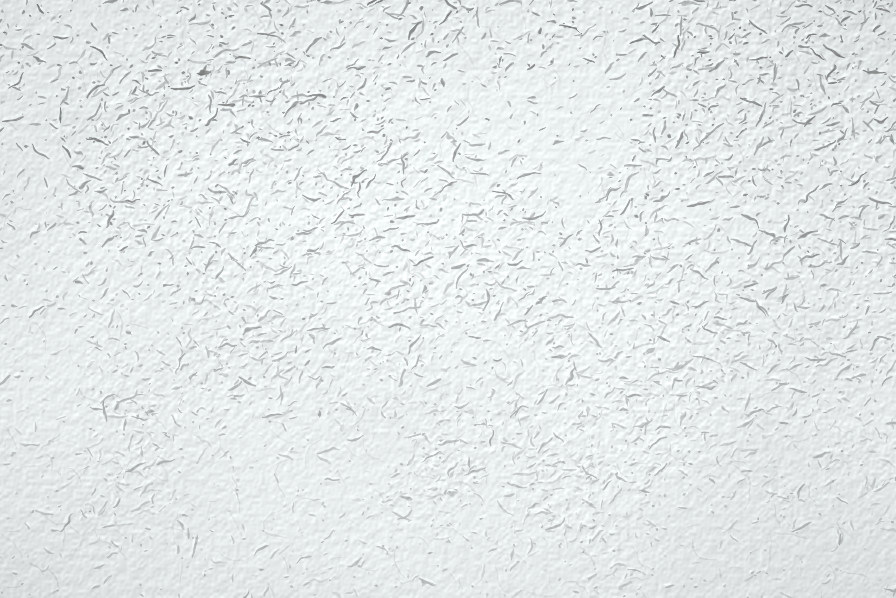
Give the GLSL for this texture, as a WebGL 2 fragment shader.

```glsl
#version 300 es
precision highp float;

#define PLASTER vec3(0.95, 0.97, 0.97)
#define SHADOW vec3(0.63, 0.64, 0.64)
#define BASE_TONE 0.95
#define GRAIN_SCALE 190.0
#define GRAIN_DEPTH 0.30
#define STROKE_CELL 0.027
#define PIT_CELL 0.0135
#define SWIRL_CELL 0.085
#define SLANT 0.42
#define ROUGHNESS 0.006

uniform vec2 u_resolution;
out vec4 fragColor;

float hash(vec2 p) {
    return fract(sin(dot(p, vec2(127.1, 311.7))) * 43758.5453);
}

float noise(vec2 p) {
    vec2 i = floor(p), f = fract(p);
    f = f * f * (3.0 - 2.0 * f);
    return mix(mix(hash(i), hash(i + vec2(1, 0)), f.x),
               mix(hash(i + vec2(0, 1)), hash(i + vec2(1, 1)), f.x), f.y);
}

float fbm(vec2 p) {
    float sum = 0.0, amp = 0.5;
    for (int i = 0; i < 4; i++) {
        sum += amp * noise(p);
        p = p * 2.03 + 17.3;
        amp *= 0.5;
    }
    return sum / 0.9375;
}

// Scattered bent grooves: x = shaded groove, y = lit rim above it
vec2 grooves(vec2 p, float cell, float halfLength, float width,
             float bend, float spread, float density, float seed) {
    float aa = 0.6 / u_resolution.y;
    vec2 home = floor(p / cell), result = vec2(0);
    for (int j = -1; j <= 1; j++)
    for (int i = -1; i <= 1; i++) {
        vec2 id = home + vec2(i, j), key = id + seed;
        if (hash(key + 3.7) > density) continue;
        vec2 center = (id + vec2(hash(key), hash(key + 41.3))) * cell;
        float angle = SLANT + spread * (hash(key + 11.9) + hash(key + 67.1) - 1.0);
        float c = cos(angle), s = sin(angle);
        vec2 q = mat2(c, -s, s, c) * (p - center);
        float reach = halfLength * mix(0.3, 1.0, hash(key + 23.5));
        float curve = bend * (hash(key + 31.1) * 2.0 - 1.0);
        float x = clamp(q.x, -reach, reach);
        float side = (q.y - curve * x * x) / sqrt(1.0 + 4.0 * curve * curve * x * x);
        float beyond = q.x - x;
        float w = width * (1.0 - 0.5 * x * x / (reach * reach));
        float depth = mix(0.3, 1.0, hash(key + 53.9));
        float groove = 1.0 - smoothstep(w - aa, w + aa, length(vec2(beyond, side)));
        float rim = 1.0 - smoothstep(w - aa, w + aa, length(vec2(beyond, side - 2.2 * width)));
        result = max(result, depth * vec2(groove, rim));
    }
    return result;
}

// Fine sandy relief lit from the upper left
float grain(vec2 p) {
    vec2 light = vec2(-0.35, 0.5);
    vec2 a = p * GRAIN_SCALE, b = p * GRAIN_SCALE * 0.47 + 9.1;
    return noise(a) - noise(a + light)
         + 0.6 * (noise(b) - noise(b + light));
}

void main() {
    vec2 uv = gl_FragCoord.xy / u_resolution;
    vec2 p = gl_FragCoord.xy / u_resolution.y;

    // Patchy wear, heavier towards the top
    float patches = fbm(p * 5.0 + 4.0);
    float wear = smoothstep(0.28, 0.72, patches + 0.28 * (uv.y - 0.5));
    float strength = mix(0.6, 1.15, smoothstep(0.1, 0.95, uv.y));

    // Broad light: bright middle, duller borders
    vec2 away = (uv - vec2(0.52, 0.53)) * vec2(1.0, 1.1);
    float tone = BASE_TONE - 0.42 * dot(away, away);
    tone += 0.16 * (fbm(p * 3.0 + 31.0) - 0.5);
    tone += GRAIN_DEPTH * grain(p) * mix(0.8, 1.15, wear);

    // Ragged edges for all grooves
    vec2 rough = p + ROUGHNESS * (vec2(noise(p * 95.0), noise(p * 95.0 + 57.0)) - 0.5);

    vec2 strokes = grooves(rough, STROKE_CELL, 0.019, 0.0019, 16.0, 1.5,
                           mix(0.08, 0.62, wear), 5.0);
    vec2 nicks = grooves(rough, STROKE_CELL * 0.62, 0.009, 0.0016, 30.0, 1.9,
                         mix(0.1, 0.5, wear), 83.0);
    vec2 pits = grooves(rough, PIT_CELL, 0.0025, 0.0019, 0.0, 1.5,
                        mix(0.12, 0.32, wear), 149.0);

    // Faint trowel swirls, mostly in the lower part
    vec2 swirls = grooves(rough, SWIRL_CELL, 0.045, 0.0014, 17.0, 3.0, 0.6, 211.0)
                + grooves(rough, SWIRL_CELL * 0.6, 0.028, 0.0014, 24.0, 3.0, 0.5, 307.0);
    swirls *= 0.32 * mix(1.0, 0.4, uv.y);

    vec2 carved = max(max(strokes, nicks * 0.8), max(pits * 0.95, swirls));
    tone += 0.14 * carved.y * (1.0 - carved.x);
    tone -= 1.05 * strength * carved.x;

    fragColor = vec4(clamp(mix(SHADOW, PLASTER, tone), 0.0, 1.0), 1.0);
}
```
